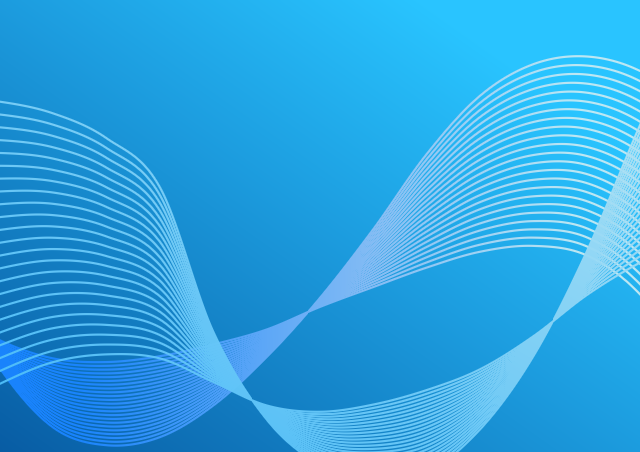
Write a Shadertoy shader that draws this background.

```glsl
// Two twisting ribbons of fine lines over a diagonal blue gradient.

#define LINE_GAPS 22.0        // gaps between the lines of a ribbon
#define HALF_WIDTH 0.0024     // half a line's thickness, in canvas heights
#define OPACITY 0.96
#define DEEP_BLUE vec3(0.03, 0.36, 0.64)
#define MID_BLUE vec3(0.11, 0.61, 0.87)
#define BRIGHT_BLUE vec3(0.16, 0.77, 1.00)
#define RIBBON_BLUE vec3(0.10, 0.52, 1.00)
#define RIBBON_LILAC vec3(0.53, 0.74, 0.96)
#define RIBBON_PALE vec3(0.76, 0.91, 0.95)
#define RIBBON_CYAN vec3(0.26, 0.73, 0.98)

// Evenly spaced spline heights of each ribbon's two edges
const int KNOTS = 15;
const vec2 FRONT_EDGES[KNOTS] = vec2[KNOTS](
    vec2(0.784, 0.087), vec2(0.775, 0.151), vec2(0.749, 0.199),
    vec2(0.694, 0.216), vec2(0.585, 0.207), vec2(0.266, 0.155),
    vec2(0.072, 0.103), vec2(-0.028, 0.089), vec2(-0.061, 0.105),
    vec2(-0.044, 0.137), vec2(0.050, 0.183), vec2(0.212, 0.256),
    vec2(0.443, 0.347), vec2(0.723, 0.419), vec2(0.982, 0.474));
const vec2 BACK_EDGES[KNOTS] = vec2[KNOTS](
    vec2(0.317, 0.391), vec2(0.247, 0.185), vec2(0.207, 0.054),
    vec2(0.199, 0.015), vec2(0.212, 0.033), vec2(0.238, 0.103),
    vec2(0.271, 0.210), vec2(0.321, 0.341), vec2(0.365, 0.493),
    vec2(0.408, 0.659), vec2(0.443, 0.788), vec2(0.456, 0.858),
    vec2(0.435, 0.875), vec2(0.349, 0.843), vec2(0.188, 0.760));

// Catmull-Rom heights of both edges at x in 0..1
vec2 edgeHeights(vec2 knots[KNOTS], float x) {
    float s = x * float(KNOTS - 3) + 1.0;
    int i = clamp(int(floor(s)), 1, KNOTS - 3);
    float u = s - float(i);
    vec2 a = knots[i - 1], b = knots[i], c = knots[i + 1], d = knots[i + 2];
    return b + 0.5 * u * (c - a + u * (2.0 * a - 5.0 * b + 4.0 * c - d
             + u * (3.0 * (b - c) + d - a)));
}

// Coverage of the lines blended from one edge to the other
float ribbonLines(vec2 knots[KNOTS], vec2 uv, float aspect, float pixel) {
    const float STEP = 0.002;
    vec2 edges = edgeHeights(knots, uv.x);
    vec2 slopes = (edgeHeights(knots, uv.x + STEP) - edges) / (STEP * aspect);
    float span = edges.y - edges.x;
    if (abs(span) < 1e-5) span = 1e-5;

    // Nearest line, with vertical distance corrected for its slope
    float nearest = floor((uv.y - edges.x) / span * LINE_GAPS + 0.5);
    float blend = clamp(nearest / LINE_GAPS, 0.0, 1.0);
    float slope = mix(slopes.x, slopes.y, blend);
    float dist = abs(uv.y - mix(edges.x, edges.y, blend))
               * inversesqrt(1.0 + slope * slope);
    return clamp((HALF_WIDTH - dist) / pixel + 0.5, 0.0, 1.0);
}

void mainImage(out vec4 fragColor, in vec2 fragCoord) {
    vec2 uv = fragCoord / iResolution.xy;
    float aspect = iResolution.x / iResolution.y;
    float pixel = 1.0 / iResolution.y;

    // Diagonal background
    float diagonal = 0.5 * (uv.x + uv.y);
    vec3 color = mix(DEEP_BLUE, MID_BLUE, clamp(diagonal / 0.5, 0.0, 1.0));
    color = mix(color, BRIGHT_BLUE, clamp((diagonal - 0.5) / 0.33, 0.0, 1.0));

    // Back ribbon: blue through lilac to pale
    vec3 backColor = mix(RIBBON_BLUE, RIBBON_LILAC,
                         clamp((uv.x - 0.12) / 0.46, 0.0, 1.0));
    backColor = mix(backColor, RIBBON_PALE,
                    clamp((uv.x - 0.58) / 0.32, 0.0, 1.0));
    color = mix(color, backColor,
                OPACITY * ribbonLines(BACK_EDGES, uv, aspect, pixel));

    // Front ribbon: cyan, paler toward the upper right
    vec3 frontColor = mix(RIBBON_CYAN, RIBBON_PALE, dot(uv, vec2(0.45, 0.55)));
    color = mix(color, frontColor,
                OPACITY * ribbonLines(FRONT_EDGES, uv, aspect, pixel));

    fragColor = vec4(color, 1.0);
}
```
